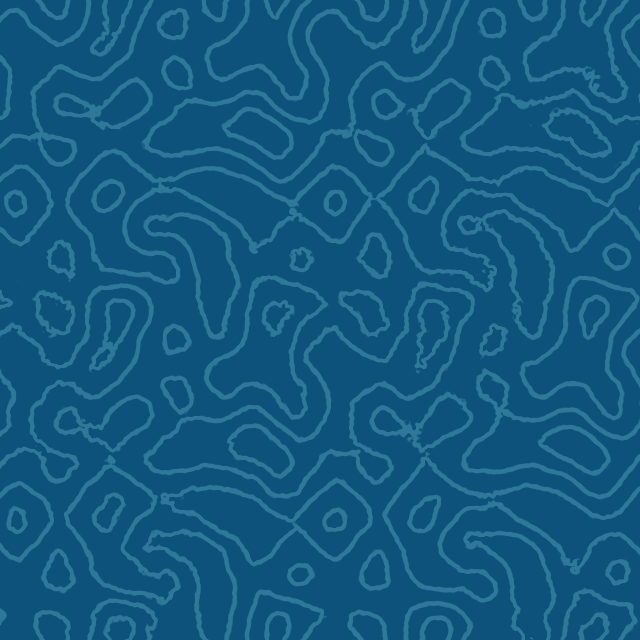
This pattern is drawn by a WebGL 1 fragment shader. Its source:

```glsl
precision highp float;

uniform vec2 u_resolution;

const vec3 DEEP_BLUE = vec3(0.05, 0.32, 0.48);
const vec3 LINE_BLUE = vec3(0.18, 0.47, 0.60);

const float TILE_SIZE = 0.495;     // repeat distance of the broad relief
const float TILE_CELLS = 4.0;      // noise cells along one tile
const float LEVEL_STEP = 0.25;     // height between contours
const float HALF_WIDTH = 0.0036;   // half the line width
const float MIN_SLOPE = 1.6;       // lets lines swell on flat ground

// Unit gradient of a lattice point
vec2 latticeGradient(vec2 cell, float seed) {
  float h = fract(sin(dot(cell, vec2(127.1, 311.7)) + seed) * 43758.5453);
  float angle = 6.2831853 * h;
  return vec2(cos(angle), sin(angle));
}

// Gradient noise that repeats after the given number of cells
float gradientNoise(vec2 p, float period, float seed) {
  vec2 cell = floor(p);
  vec2 f = p - cell;
  vec2 lo = mod(cell, period);
  vec2 hi = mod(cell + 1.0, period);
  vec2 w = f * f * f * (f * (f * 6.0 - 15.0) + 10.0);
  float a = dot(latticeGradient(lo, seed), f);
  float b = dot(latticeGradient(vec2(hi.x, lo.y), seed), f - vec2(1.0, 0.0));
  float c = dot(latticeGradient(vec2(lo.x, hi.y), seed), f - vec2(0.0, 1.0));
  float d = dot(latticeGradient(hi, seed), f - 1.0);
  return mix(mix(a, b, w.x), mix(c, d, w.x), w.y);
}

// Broad tiled relief with finer, untiled roughness
float relief(vec2 p, float roughness) {
  float broad = gradientNoise(p * TILE_CELLS / TILE_SIZE, TILE_CELLS, 3.7);
  float kinks = gradientNoise(p * 31.0, 256.0, 11.3);
  float jitter = gradientNoise(p * 115.0, 256.0, 23.9);
  return broad + roughness * (0.06 * kinks + 0.018 * jitter);
}

// Approximate canvas distance to the nearest contour
float contourDistance(vec2 p, float roughness) {
  vec2 e = vec2(0.003, 0.0);
  float height = relief(p, roughness);
  vec2 slope = vec2(
    relief(p + e.xy, roughness) - relief(p - e.xy, roughness),
    relief(p + e.yx, roughness) - relief(p - e.yx, roughness)) / (2.0 * e.x);
  float gap = abs(fract(height / LEVEL_STEP) - 0.5) * LEVEL_STEP;
  return gap / max(length(slope), MIN_SLOPE);
}

// Soft-edged line coverage
float lineMask(float dist, float halfWidth, float softness) {
  return 1.0 - smoothstep(halfWidth - softness, halfWidth + softness, dist);
}

void main() {
  float canvas = min(u_resolution.x, u_resolution.y);
  vec2 p = gl_FragCoord.xy / canvas;

  // Some areas are more ragged than others
  float patches = gradientNoise(p * 3.0, 64.0, 41.0);
  float roughness = mix(0.7, 1.9, smoothstep(-0.05, 0.4, patches));

  float softness = max(0.0012, 0.75 / canvas);
  float line = lineMask(contourDistance(p, roughness), HALF_WIDTH, softness);
  gl_FragColor = vec4(mix(DEEP_BLUE, LINE_BLUE, line), 1.0);
}
```
